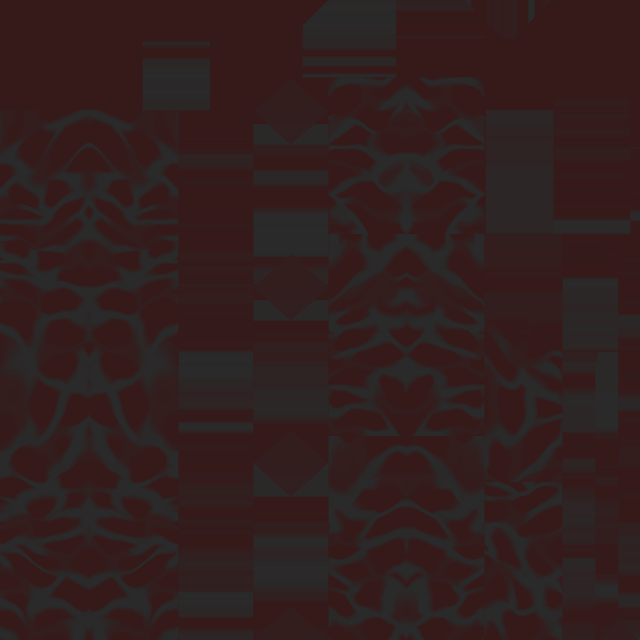
A WebGL 1 fragment shader for this pattern:

```glsl
precision highp float;
// Dim collage of panels in dark red and charcoal: mirrored vein blots,
// columns of soft horizontal bars, and a few diamonds and cut corners.
// Each panel yields an ink amount, layered by box masks, y running down.
uniform vec2 u_resolution;

float hash(vec2 p) {
  return fract(sin(dot(p, vec2(127.1, 311.7))) * 43758.55);
}

// Antialiased coverage of a signed distance
float cover(float d) {
  return clamp(0.5 - d * u_resolution.y, 0.0, 1.0);
}

float box(vec2 p, vec2 lo, vec2 hi) {
  vec2 d = max(lo - p, p - hi);
  return cover(max(d.x, d.y));
}

float barLevel(float i, float seed) {
  return smoothstep(0.42, 0.85, hash(vec2(i, seed)));
}

// Bars of uneven height, some edges crisp and some blurred
float bars(float y, float seed) {
  float s = y * 32.0 + 0.5 * sin(y * 43.0 + seed * 2.3) + seed * 3.7;
  float i = floor(s);
  float soft = mix(0.08, 0.7, hash(vec2(seed, i)));
  float ink = mix(barLevel(i, seed), barLevel(i + 1.0, seed),
                  smoothstep(1.0 - soft, 1.0, fract(s)));
  float streak = sin(y * 190.0 + seed) * sin(y * 83.0 + seed * 4.0);
  return clamp(ink + 0.16 * streak * (1.0 - 0.6 * ink), 0.0, 1.0);
}

// Broken cell borders of varying width, bent by sines
float veins(vec2 q, float seed) {
  q.y += 0.35 * q.x * sin(q.y * 14.0 + seed);
  q += 0.009 * sin(q.yx * vec2(41.0, 53.0) + seed);
  q += 0.003 * sin(q.yx * vec2(137.0, 119.0) + seed * 2.0);
  vec2 g = q * vec2(15.0, 21.0) + seed * 5.0;
  float near = 9.0, second = 9.0;
  for (int j = -1; j <= 1; j++) {
    for (int i = -1; i <= 1; i++) {
      vec2 cell = floor(g) + vec2(float(i), float(j));
      vec2 site = cell + vec2(hash(cell), hash(cell + 17.3));
      float d = length(site - g);
      second = min(second, max(near, d));
      near = min(near, d);
    }
  }
  float swell = 0.5 + 0.5 * sin(q.x * 47.0 + seed) * sin(q.y * 61.0 + seed * 3.0);
  float width = 0.1 + 0.34 * swell;
  float patchy = sin(q.x * 31.0 + q.y * 39.0 + seed) + sin(q.y * 57.0 - q.x * 43.0);
  float ink = 1.0 - smoothstep(width * 0.4, width + 0.1, second - near);
  return ink * mix(0.2, 1.0, smoothstep(-1.1, 0.1, patchy));
}

void main() {
  vec2 p = gl_FragCoord.xy / u_resolution;
  p.y = 1.0 - p.y;

  // Faint streaks on the bare ground
  float ink = 0.12 * bars(p.y, 2.0) * box(p, vec2(0.13, 0.02), vec2(0.47, 0.08));
  ink = mix(ink, 0.5 * bars(p.y, 5.0), box(p, vec2(0.619, 0.0), vec2(0.757, 0.06)));

  // Blocks along the top, one with a cut corner
  float block = 0.88 + 0.1 * sin(p.y * 60.0);
  float slot = smoothstep(0.006, 0.013, abs(p.y - 0.082));
  ink = mix(ink, block * slot, box(p, vec2(0.223, 0.065), vec2(0.328, 0.172)));
  slot = smoothstep(0.003, 0.009, abs(p.y - 0.083)) * smoothstep(0.003, 0.009, abs(p.y - 0.109));
  float cut = cover(0.513 - p.x - p.y);
  ink = mix(ink, block * slot, cut * box(p, vec2(0.473, 0.0), vec2(0.619, 0.121)));
  float wedge = cover(max(abs(p.x - 0.794) + p.y - 0.068, p.y - 0.06));
  ink = mix(ink, bars(p.x * 1.7, 9.0), wedge);

  // Left and middle mirrored blots; the middle one restarts at two seams
  ink = mix(ink, veins(vec2(abs(p.x - 0.139), p.y), 1.0),
            box(p, vec2(-0.1, 0.172), vec2(0.279, 1.1)));
  float part = step(0.366, p.y) + step(0.682, p.y);
  ink = mix(ink, veins(vec2(abs(p.x - 0.635), p.y), 3.0 + part * 1.7),
            box(p, vec2(0.513, 0.121), vec2(0.757, 1.1)));

  // Half blot at the right, fading in below plain bars
  float half_blot = veins(vec2(0.879 - p.x, p.y), 7.0 + step(0.753, p.y));
  half_blot = mix(0.3 * bars(p.y, 11.0), half_blot, smoothstep(0.49, 0.56, p.y));
  ink = mix(ink, half_blot, box(p, vec2(0.757, 0.366), vec2(0.879, 1.1)));

  // Bar columns
  ink = mix(ink, bars(p.y, 4.0), box(p, vec2(0.279, 0.172), vec2(0.396, 1.1)));
  float column = box(p, vec2(0.396, 0.172), vec2(0.513, 1.1));
  ink = mix(ink, bars(p.y, 6.0), column);
  ink = mix(ink, 0.8 * bars(p.y * 0.7, 8.0), box(p, vec2(0.759, 0.172), vec2(0.865, 0.365)));
  ink = mix(ink, bars(p.y, 12.0), box(p, vec2(0.865, 0.13), vec2(0.985, 0.365)));
  ink = mix(ink, bars(p.y, 13.0), box(p, vec2(0.985, 0.23), vec2(1.1, 0.345)));
  cut = cover(p.x - p.y - 0.566);
  ink = mix(ink, bars(p.y, 14.0), cut * box(p, vec2(0.879, 0.366), vec2(0.966, 1.1)));
  ink = mix(ink, bars(p.y, 15.0), box(p, vec2(0.966, 0.4), vec2(1.1, 1.1)));
  float bend = cover(0.93 - p.x + 0.3 * max(0.57 - p.y, 0.0));
  ink = mix(ink, max(bars(p.y, 16.0), 0.9 * step(p.y, 0.64)),
            bend * box(p, vec2(0.93, 0.55), vec2(0.966, 1.1)));

  // Diamonds over charcoal feet down the third column
  for (int i = 0; i < 4; i++) {
    vec2 d = p - vec2(0.4545, 0.174 + 0.275 * float(i));
    ink = mix(ink, 0.92, column * box(d, vec2(-0.1, 0.02), vec2(0.1, 0.052)));
    ink = mix(ink, 0.28 + 0.1 * d.y / 0.052, cover(abs(d.x) * 0.89 + abs(d.y) - 0.052));
  }
  ink = mix(ink, 0.3, cover(abs(p.x - 0.966) + abs(p.y - 1.0) - 0.032));

  vec3 darkRed = vec3(0.21, 0.1, 0.1);
  vec3 charcoal = vec3(0.165, 0.163, 0.163);
  gl_FragColor = vec4(mix(darkRed, charcoal, ink), 1.0);
}
```
